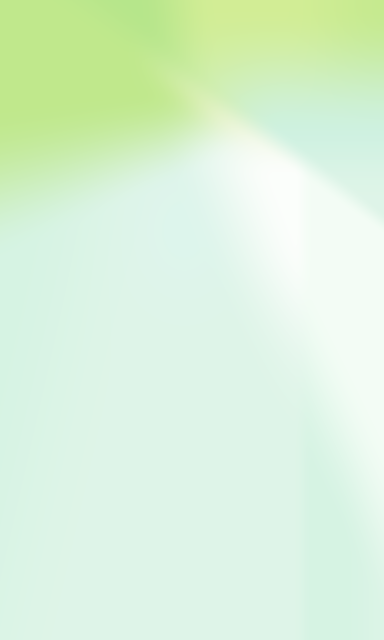
Give the GLSL for this background, as a WebGL 1 fragment shader.

```glsl
precision highp float;
// Soft spring-light backdrop: lime glow above pale mint, with white beams fanning down from a diagonal ridge.

uniform vec2 u_resolution;

const vec3 MINT = vec3(0.870, 0.957, 0.908);
const vec3 COOL_MINT = vec3(0.838, 0.953, 0.890);
const vec3 ICE = vec3(0.868, 0.960, 0.930);
const vec3 LEAF = vec3(0.752, 0.910, 0.550);
const vec3 DEEP_LEAF = vec3(0.715, 0.900, 0.545);
const vec3 LIME = vec3(0.822, 0.930, 0.585);
const vec3 AQUA = vec3(0.808, 0.945, 0.880);
const vec3 CREAM = vec3(0.925, 0.955, 0.810);
const vec3 WHITE = vec3(0.986, 0.995, 0.985);
const vec3 PALE = vec3(0.953, 0.990, 0.960);

// Soft step centred on an edge, with a half-width
float softEdge(float edge, float halfWidth, float v) {
  return smoothstep(edge - halfWidth, edge + halfWidth, v);
}

// Elliptical Gaussian glow
float glow(vec2 p, vec2 center, vec2 radius) {
  vec2 q = (p - center) / radius;
  return exp(-dot(q, q));
}

// Height of the diagonal ridge, measured downward from the top
float ridgeDepth(float x) {
  return 0.25 + 0.45 * (x - 0.78);
}

// Mint field with a cooler left side and an icy patch
vec3 mintField(vec2 p) {
  float slant = p.x + 0.38 * (p.y - 0.4);
  vec3 c = mix(COOL_MINT, MINT, smoothstep(0.02, 0.38, slant));
  return mix(c, ICE, 0.8 * glow(p, vec2(0.48, 0.36), vec2(0.15, 0.12)));
}

// Leaf-green canopy fading downward, earlier toward the right
vec3 addCanopy(vec3 c, vec2 p) {
  float fade = smoothstep(0.17 - 0.07 * p.x, 0.41 - 0.27 * p.x, p.y);
  return mix(LEAF, c, fade);
}

// Warm light running just under the ridge
vec3 addRidgeLight(vec3 c, vec2 p) {
  float offset = (p.y - ridgeDepth(p.x) - 0.015) / 0.045;
  float strength = 0.75 * smoothstep(0.32, 0.62, p.x);
  return mix(c, CREAM, strength * exp(-offset * offset));
}

// Bright beam left of the seam
vec3 addLeftBeam(vec3 c, vec2 p) {
  float edge = 0.58 + 0.65 * (p.y - 0.27);
  float beam = softEdge(edge, 0.14, p.x);
  beam *= smoothstep(0.15, 0.28, p.y) * (1.0 - smoothstep(0.38, 0.74, p.y));
  return mix(c, WHITE, beam);
}

// Pale panel right of the seam, cut off by a slanted lower edge
vec3 rightPanel(vec2 p) {
  float edge = 0.58 + 1.2 * (p.x - 0.8);
  vec3 lower = mix(COOL_MINT, MINT, smoothstep(0.88, 1.05, p.x));
  return mix(PALE, lower, softEdge(edge, 0.15, p.y));
}

// Lime sky above the ridge, cooling into aqua
vec3 upperSky(vec2 p) {
  vec3 c = mix(DEEP_LEAF, LIME, smoothstep(0.36, 0.56, p.x - 0.2 * p.y));
  c = mix(c, LEAF, 0.65 * smoothstep(0.74, 1.0, p.x));
  c = mix(c, AQUA, smoothstep(0.01, 0.22, p.y) * smoothstep(0.3, 0.75, p.x));
  return mix(c, MINT, smoothstep(0.19, 0.31, p.y));
}

void main() {
  vec2 p = gl_FragCoord.xy / u_resolution;
  p.y = 1.0 - p.y; // depth below the top edge

  // Lower field, beams and the vertical seam
  vec3 color = addCanopy(mintField(p), p);
  color = addRidgeLight(color, p);
  color = addLeftBeam(color, p);
  color = mix(color, rightPanel(p), softEdge(0.79, 0.025, p.x));

  // Sky above the ridge, with a sharper edge toward the right
  float ridgeWidth = mix(0.055, 0.018, p.x);
  color = mix(upperSky(p), color, softEdge(ridgeDepth(p.x), ridgeWidth, p.y));

  gl_FragColor = vec4(color, 1.0);
}
```
